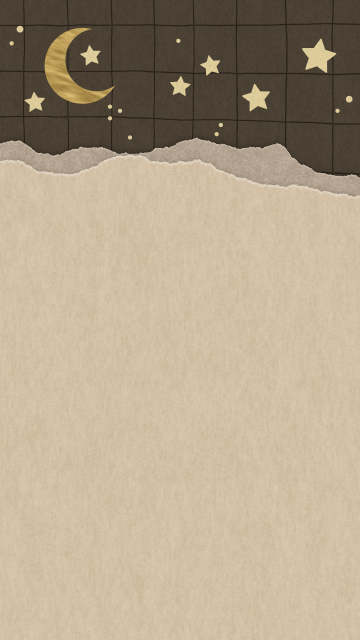
A Shadertoy shader for this background:

```glsl
// Night sky collage: a dark wobbly-grid sheet with a gold moon, stars and dots,
// overlapped by two torn sheets of kraft paper. Shapes are distance functions
// layered back to front; value noise gives the fibres, foil and ragged tears.

const vec2 CANVAS = vec2(432.0, 768.0);  // design units, y runs downward
const float TAU = 6.2831853;
const vec3 NIGHT = vec3(0.290, 0.252, 0.200);
const vec3 INK = vec3(0.130, 0.108, 0.080);
const vec3 KRAFT = vec3(0.826, 0.753, 0.646);
const vec3 TAUPE = vec3(0.705, 0.638, 0.565);
const vec3 TORN_RIM = vec3(0.880, 0.835, 0.770);
const vec3 CREAM = vec3(0.865, 0.800, 0.600);
const vec3 GOLD_DARK = vec3(0.520, 0.400, 0.170);
const vec3 GOLD_LIGHT = vec3(0.860, 0.740, 0.450);

// Edge heights at evenly spaced steps across the canvas
const int STEPS = 18;
const float BACK_EDGE[19] = float[19](171., 169., 184., 186., 177., 175., 184., 185., 178.,
    171., 166., 173., 178., 177., 173., 196., 208., 210., 212.);
const float FRONT_EDGE[19] = float[19](192., 193., 205., 208., 206., 195., 187., 187., 195.,
    195., 192., 203., 213., 219., 223., 223., 228., 232., 236.);

// Stars: centre, radius, turn. Dots: centre, radius.
const vec4 STARS[6] = vec4[6](vec4(109., 67., 13.5, -0.15), vec4(42., 123., 13.5, -0.1),
    vec4(216., 104., 13.5, 0.1), vec4(253., 79., 13.5, -0.2),
    vec4(308., 118., 18.5, -0.15), vec4(382., 68., 23., 0.15));
const vec3 DOTS[11] = vec3[11](vec3(24., 35., 4.), vec3(14., 52., 2.5), vec3(214., 49., 2.5),
    vec3(132., 128., 2.5), vec3(144., 133., 2.5), vec3(132., 142., 2.5), vec3(156., 165., 2.5),
    vec3(265., 150., 2.5), vec3(260., 161., 2.5), vec3(419., 119., 4.), vec3(405., 133., 2.5));

float hash(vec2 p) {
    vec3 q = fract(p.xyx * 0.1031);
    q += dot(q, q.yzx + 33.33);
    return fract((q.x + q.y) * q.z);
}

float noise(vec2 p) {
    vec2 cell = floor(p), f = fract(p);
    f *= f * (3.0 - 2.0 * f);
    return mix(mix(hash(cell), hash(cell + vec2(1, 0)), f.x),
               mix(hash(cell + vec2(0, 1)), hash(cell + vec2(1, 1)), f.x), f.y);
}

// Fractal noise, centred on zero
float fbm(vec2 p) {
    float sum = 0.0, amp = 0.5;
    for (int i = 0; i < 4; i++) {
        sum += amp * (noise(p) - 0.5);
        p = p * 2.03 + 17.0;
        amp *= 0.5;
    }
    return sum;
}

// Smooth coverage of a distance d for a given pixel size
float fill(float d, float px) { return clamp(0.5 - d / px, 0.0, 1.0); }

float starDist(vec2 q, float r, float turn) {
    float sector = TAU / 5.0;
    float a = mod(atan(q.x, -q.y) - turn + 0.5 * sector, sector) - 0.5 * sector;
    vec2 folded = length(q) * vec2(cos(a), abs(sin(a)));
    vec2 tip = vec2(r, 0.0);
    vec2 side = 0.51 * r * vec2(cos(0.5 * sector), sin(0.5 * sector)) - tip;
    float d = dot(folded - tip, normalize(vec2(side.y, -side.x)));
    return max(d, folded.x - 0.94 * r);  // blunted tips
}

float moonDist(vec2 p) {
    return max(length(p - vec2(99, 79)) - 45.5, 37.5 - length(p - vec2(116, 72)));
}

// Distance to the nearest line of the hand-drawn grid
float gridDist(vec2 p) {
    float bulge = 11.0 * exp(-pow((p.x - 265.0) / 70.0, 2.0));
    float tilt = p.x * (p.y - 50.0) * 0.00022;
    vec2 wobble = 5.0 * vec2(fbm(p.yx / 55.0), fbm(p / 55.0 + 9.0));
    vec2 q = (p + vec2(bulge, -tilt) + wobble - vec2(29, 31)) / vec2(53, 54);
    vec2 d = abs(fract(q + 0.5) - 0.5) * vec2(53, 54);
    return min(d.x, d.y);
}

// Height of a torn edge at x, with ragged detail
float tornEdge(float heights[19], float x, float seed) {
    float s = clamp(x / CANVAS.x, 0.0, 0.9999) * float(STEPS);
    int i = int(s);
    return mix(heights[i], heights[i + 1], fract(s))
         + 6.0 * fbm(vec2(x / 9.0, seed)) + 2.0 * fbm(vec2(x / 2.0, seed + 5.0));
}

void mainImage(out vec4 fragColor, in vec2 fragCoord) {
    vec2 uv = fragCoord / iResolution.xy;
    vec2 p = vec2(uv.x, 1.0 - uv.y) * CANVAS;
    float px = CANVAS.x / iResolution.x;
    float grain = fbm(p / 1.8);
    float fibre = fbm(p / vec2(3.0, 9.0)) + 0.5 * fbm(p / vec2(14.0, 40.0) + 50.0);

    // Dark sheet and its grid
    vec3 col = NIGHT + 0.05 * grain + 0.03 * fibre;
    col = mix(col, INK, 0.85 * fill(gridDist(p) - 0.65, px));

    // Foil moon with slanted streaks
    float foil = 0.58 + 1.3 * fbm(vec2(p.x + p.y * 0.6, p.y * 5.0 - p.x * 1.6) / 22.0);
    col = mix(col, mix(GOLD_DARK, GOLD_LIGHT, clamp(foil, 0.0, 1.0)), fill(moonDist(p), px));

    // Cream stars and dots
    float cream = 1e3;
    for (int i = 0; i < 6; i++)
        cream = min(cream, starDist(p - STARS[i].xy, STARS[i].z, STARS[i].w));
    for (int i = 0; i < 11; i++)
        cream = min(cream, length(p - DOTS[i].xy) - DOTS[i].z);
    col = mix(col, CREAM + 0.08 * grain, fill(cream, px));

    // Back torn sheet, with a soft shadow above it
    float back = tornEdge(BACK_EDGE, p.x, 3.0) - p.y;
    col *= 1.0 - 0.25 * exp(-max(back, 0.0) / 3.0);
    vec3 pulp = TAUPE + 0.14 * grain + 0.08 * fbm(p / 8.0);
    pulp = mix(pulp, TORN_RIM, 0.45 * smoothstep(-3.0, 0.0, back));
    col = mix(col, pulp, fill(back, px));

    // Front kraft sheet with its pale torn rim
    float front = tornEdge(FRONT_EDGE, p.x, 31.0) - p.y;
    col *= 1.0 - 0.12 * exp(-max(front, 0.0) / 3.0);
    vec3 kraft = KRAFT + (0.06 * grain + 0.06 * fibre) * vec3(0.9, 1.0, 1.15);
    float rim = smoothstep(-4.5, -1.5, front + 4.0 * fbm(p / 4.0));
    col = mix(col, mix(kraft, TORN_RIM + 0.08 * grain, 0.8 * rim), fill(front, px));

    fragColor = vec4(col, 1.0);
}
```
